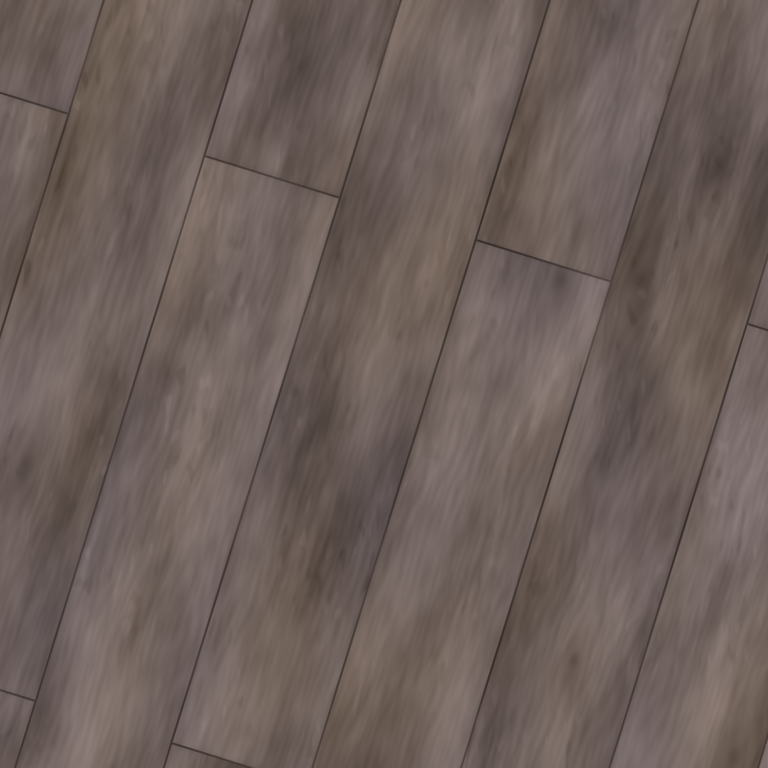
Write a WebGL 1 fragment shader that draws this texture.

```glsl
precision highp float;
uniform vec2 u_resolution;

const float TILT = 0.300;            // lean of the planks, radians
const float PLANK_WIDTH = 0.1849;
const float PLANK_LENGTH = 1.486;
const float FIRST_SEAM = 0.0186;
const float FIRST_JOINT = 0.840;
const float SEAM_HALF = 0.0010;
const float KNOT_SPACING = 0.42;
const float KNOT_CHANCE = 0.55;
const float BASE_TONE = 0.55;
const float BLOTCH = 0.62;
const float STREAK = 0.26;
const float FINE_GRAIN = 0.20;
const float FLECK = 0.16;
const vec3 DARK_WOOD = vec3(0.315, 0.268, 0.248);
const vec3 PALE_WOOD = vec3(0.535, 0.475, 0.457);
const vec3 SEAM_COLOR = vec3(0.190, 0.158, 0.148);
const vec3 WARM_TINT = vec3(0.010, 0.004, -0.016);

float hash(vec2 p) {
  p = fract(p * vec2(0.1031, 0.1137));
  p += dot(p, p.yx + 33.33);
  return fract((p.x + p.y) * p.x * 43.73);
}

float cornerSlope(vec2 cell, vec2 f) {
  float a = 6.2832 * hash(cell);
  return dot(vec2(cos(a), sin(a)), f);
}

float gradientNoise(vec2 p) {
  vec2 i = floor(p), f = p - i;
  vec2 w = f * f * f * (f * (f * 6.0 - 15.0) + 10.0);
  vec2 e = vec2(1.0, 0.0);
  return mix(mix(cornerSlope(i, f), cornerSlope(i + e, f - e), w.x),
             mix(cornerSlope(i + e.yx, f - e.yx), cornerSlope(i + 1.0, f - 1.0), w.x), w.y);
}

float fbm(vec2 p) {
  float sum = 0.0, gain = 1.0;
  for (int i = 0; i < 4; i++) {
    sum += gain * gradientNoise(p);
    p = p * 2.03 + 17.3;
    gain *= 0.5;
  }
  return sum;
}

// Darkness of nearby knots in x, sideways bend of the grain in y
vec2 knots(vec2 local, vec2 plank) {
  vec2 result = vec2(0.0);
  float row = floor(local.y / KNOT_SPACING);
  for (int i = -1; i <= 1; i++) {
    vec2 id = vec2(row + float(i), plank.x * 7.0 + plank.y * 3.0) + 40.0;
    float present = step(hash(id), KNOT_CHANCE);
    vec2 center = vec2(PLANK_WIDTH * mix(0.12, 0.88, hash(id + 5.7)),
                       (row + float(i) + mix(0.2, 0.8, hash(id + 11.3))) * KNOT_SPACING);
    vec2 d = local - center;
    float size = mix(0.6, 1.2, hash(id + 23.9));
    float core = exp(-dot(d / vec2(0.008, 0.013), d / vec2(0.008, 0.013)) / size);
    float halo = exp(-dot(d / vec2(0.026, 0.075), d / vec2(0.026, 0.075)) / size);
    result += present * vec2(0.26 * core + 0.30 * halo, -0.65 * halo * d.x);
  }
  return result;
}

void main() {
  vec2 p = gl_FragCoord.xy / u_resolution.y;
  float pixel = 1.0 / u_resolution.y;

  // Plank layout: every other column shifts by half a length
  float c = cos(TILT), s = sin(TILT);
  vec2 board = vec2(c * p.x - s * p.y, s * p.x + c * p.y);
  float across = board.x - FIRST_SEAM;
  float column = floor(across / PLANK_WIDTH);
  float along = board.y - FIRST_JOINT + 0.5 * PLANK_LENGTH * mod(column, 2.0);
  vec2 plank = vec2(column, floor(along / PLANK_LENGTH));
  vec2 local = vec2(across, along) - plank * vec2(PLANK_WIDTH, PLANK_LENGTH);

  // Grain coordinates, separate for each plank and bent around knots
  vec2 knot = knots(local, plank);
  vec2 seed = vec2(hash(plank + 50.3), hash(plank + 71.9));
  vec2 g = local + 3.0 + 9.0 * seed;
  g.x += knot.y + 0.006 * gradientNoise(g * vec2(9.0, 7.0));

  // Clouded stain, streaks, fine grain and short pale or dark flecks
  float tone = BASE_TONE + 0.16 * (seed.x - 0.5);
  tone += 0.30 * (seed.y - 0.5) * (local.x / PLANK_WIDTH - 0.5);
  tone += BLOTCH * fbm(g * vec2(11.0, 3.2));
  float wear = smoothstep(-0.25, 0.35, gradientNoise(g * vec2(12.0, 5.0) + 31.0));
  tone += STREAK * wear * gradientNoise(g * vec2(62.0, 7.0));
  tone += FINE_GRAIN * gradientNoise(g * vec2(150.0, 22.0));
  float fleck = gradientNoise(vec2(g.x + 0.12 * g.y, g.y) * vec2(85.0, 27.0));
  tone += FLECK * wear * (smoothstep(0.28, 0.5, fleck) - smoothstep(0.25, 0.5, -fleck));
  tone -= knot.x;

  vec3 color = mix(DARK_WOOD, PALE_WOOD, clamp(tone, -0.2, 1.08));
  color += WARM_TINT * 2.0 * gradientNoise(g * vec2(7.0, 3.0) + 60.0);

  // Thin seams of uneven depth
  vec2 edge = min(local, vec2(PLANK_WIDTH, PLANK_LENGTH) - local);
  float gap = min(edge.x, edge.y);
  float depth = 0.62 + 0.55 * gradientNoise(board * 6.0 + 20.0);
  float seam = 1.0 - smoothstep(SEAM_HALF - 0.5 * pixel, SEAM_HALF + pixel, gap);
  color *= 1.0 - 0.07 * exp(-gap / 0.004);
  color = mix(color, SEAM_COLOR, seam * clamp(depth, 0.25, 0.9));

  gl_FragColor = vec4(color, 1.0);
}
```
